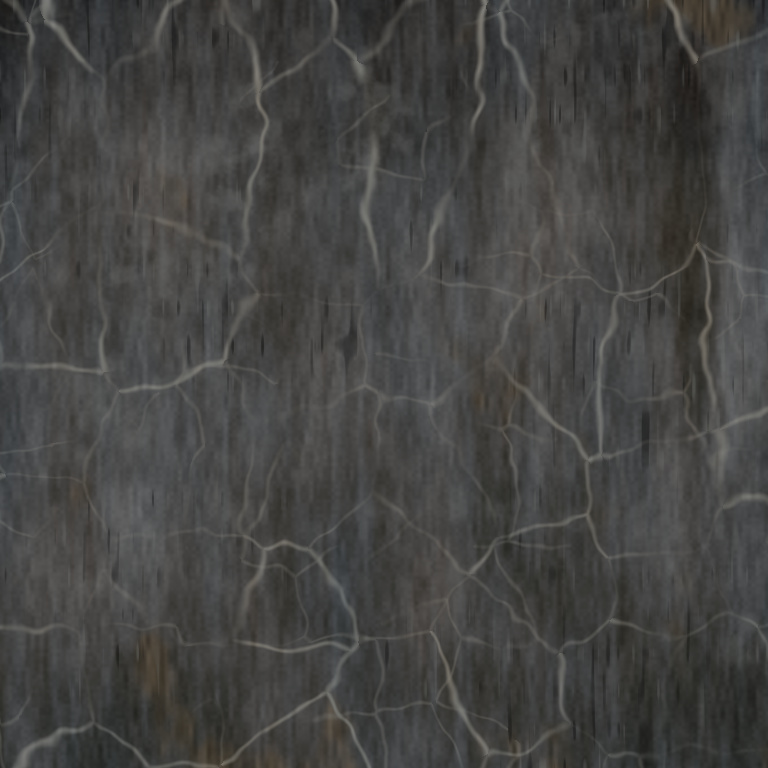
This texture is drawn by a WebGL 1 fragment shader. Its source:

```glsl
precision highp float;
uniform vec2 u_resolution;

#define BASE_TONE 0.262
#define BLOTCH_DEPTH 0.20
#define STREAK_DEPTH 0.10
#define GRAIN_DEPTH 0.075
#define CRACK_CELLS vec2(6.6, 6.2)
#define CRACK_WIDTH 0.0052
#define CRACK_COLOR vec3(0.47, 0.465, 0.44)
#define PALE_COLOR vec3(0.42, 0.43, 0.42)
#define RUST_COLOR vec3(0.31, 0.26, 0.19)
#define SEED 4.0

float hash(vec2 p) {
  return fract(sin(dot(p + SEED, vec2(127.1, 311.7))) * 43758.5453);
}

vec2 hash2(vec2 p) {
  return vec2(hash(p), hash(p + 57.3));
}

float noise(vec2 p) {
  vec2 i = floor(p), f = fract(p);
  f = f * f * (3.0 - 2.0 * f);
  return mix(mix(hash(i), hash(i + vec2(1, 0)), f.x),
             mix(hash(i + vec2(0, 1)), hash(i + vec2(1, 1)), f.x), f.y);
}

float fbm(vec2 p) {
  float sum = 0.0, amp = 0.533;
  for (int k = 0; k < 4; k++) {
    sum += amp * noise(p);
    p = mat2(1.6, 1.2, -1.2, 1.6) * p + 7.7;
    amp *= 0.5;
  }
  return sum;
}

vec2 cellPoint(vec2 cell) {
  return 0.08 + 0.84 * hash2(cell);
}

// Nearest cell border: x = distance on the canvas, y = random per edge,
// z = how upright the edge is
vec3 cellEdge(vec2 p, vec2 scale) {
  vec2 cell = floor(p), f = fract(p), home = vec2(0.0), toHome = vec2(0.0);
  float nearest = 9.0;
  for (int j = -1; j <= 1; j++)
    for (int i = -1; i <= 1; i++) {
      vec2 o = vec2(float(i), float(j));
      vec2 r = o + cellPoint(cell + o) - f;
      float d = dot(r, r);
      if (d < nearest) { nearest = d; home = o; toHome = r; }
    }
  vec3 edge = vec3(9.0, 0.0, 0.0);
  for (int j = -2; j <= 2; j++)
    for (int i = -2; i <= 2; i++) {
      vec2 o = home + vec2(float(i), float(j));
      vec2 r = o + cellPoint(cell + o) - f;
      vec2 across = r - toHome;
      if (dot(across, across) > 0.0001) {
        vec2 n = normalize(across) * scale;
        float d = dot(0.5 * (r + toHome), normalize(across)) / length(n);
        if (d < edge.x)
          edge = vec3(d, hash(2.0 * cell + home + o + 0.37), abs(n.x) / length(n));
      }
    }
  return edge;
}

float line(float d, float width) {
  return 1.0 - smoothstep(0.0, max(width, 1.5 / u_resolution.y), d);
}

void main() {
  vec2 uv = gl_FragCoord.xy / u_resolution;
  vec2 warp = vec2(fbm(uv * 6.0), fbm(uv * 6.0 + 31.0)) - 0.5;
  vec2 ripple = vec2(noise(uv * 38.0), noise(uv * 38.0 + 17.0)) - 0.5;
  vec2 bent = uv + 0.09 * warp + 0.010 * ripple;
  float top = smoothstep(0.66, 0.90, uv.y + 0.25 * warp.x);

  // Weathered ground: damp top band, blotches, dark lower corners
  float tone = BASE_TONE - 0.082 * top * (1.0 - 0.35 * uv.x);
  tone += BLOTCH_DEPTH * (fbm(uv * vec2(4.5, 3.5) + 11.0) - 0.5);
  tone += 0.06 * (fbm(uv * 17.0 + 5.0) - 0.5);
  tone -= 0.05 * smoothstep(0.35, 0.0, uv.y) * smoothstep(0.15, 0.5, abs(uv.x - 0.5));

  // Vertical run marks, from broad to fine
  float run = uv.x + 0.006 * warp.x;
  float broad = noise(vec2(run * 24.0, uv.y * 2.5));
  float fine = noise(vec2(run * 85.0, uv.y * 9.0 + 3.0));
  float grain = noise(vec2(run * 170.0, uv.y * 42.0));
  tone += STREAK_DEPTH * (0.55 * broad + 0.6 * fine - 0.575);
  tone += GRAIN_DEPTH * (grain - 0.5) + 0.03 * (noise(uv * 210.0) - 0.5);

  // Stained channel beside the paler right margin
  float side = uv.x + 0.05 * warp.y;
  float upper = smoothstep(0.35, 0.55, uv.y) * smoothstep(0.98, 0.92, uv.y);
  tone += upper * (0.06 * smoothstep(0.92, 0.95, side)
        - 0.06 * smoothstep(0.045, 0.0, abs(side - 0.905)));
  vec3 color = vec3(max(tone, 0.085));

  // Cool, mossy and rusty tints
  float hue = fbm(uv * vec2(9.0, 4.0) + 43.0) - 0.5 + 0.3 * (fine - 0.5);
  color += vec3(-0.035, 0.002, 0.035) * hue;
  color += vec3(0.002, 0.004, -0.009) * smoothstep(0.27, 0.19, tone) * (1.0 - top);
  float rust = smoothstep(0.64, 0.80, fbm(uv * vec2(9.0, 6.0) + 71.0));
  color = mix(color, RUST_COLOR * (0.7 + 0.6 * grain), 0.6 * rust);

  // Worn plaster and upright scratches
  float worn = smoothstep(0.60, 0.78, fbm(uv * 6.0 + 91.0));
  color = mix(color, PALE_COLOR, worn * 0.38 * smoothstep(0.35, 0.75, fbm(uv * 42.0)));
  float scratch = noise(vec2(run * 155.0, uv.y * 20.0 + 63.0));
  float patchy = smoothstep(0.40, 0.65, fbm(uv * 7.0 + 23.0));
  color = mix(color, PALE_COLOR, 0.42 * patchy * smoothstep(0.80, 0.98, scratch));
  color *= 1.0 - 0.35 * patchy * smoothstep(0.20, 0.03, scratch);

  // Main cracks: cells stretch into long uprights near the top
  float stretch = smoothstep(0.60, 0.72, bent.y);
  vec2 scale = CRACK_CELLS * vec2(1.0, mix(1.0, 0.45, stretch));
  float rise = bent.y - 0.55 * max(bent.y - 0.66, 0.0);
  vec3 edge = cellEdge(CRACK_CELLS * vec2(bent.x, rise), scale);
  float fade = smoothstep(0.30, 0.62, fbm(uv * 8.0 + 3.0));
  float upright = mix(1.0, smoothstep(0.35, 0.95, edge.z), 0.75 * top);
  float strength = (0.12 + 0.68 * fade) * (0.30 + 0.70 * edge.y) * upright;
  strength = min(strength * (1.0 + 0.8 * top), 0.88);
  float width = CRACK_WIDTH * (0.75 + 0.5 * edge.y + 0.35 * top);
  vec3 crackColor = CRACK_COLOR + vec3(-0.06, 0.0, 0.05) * hue + 0.10 * (grain - 0.5);
  color = mix(color, crackColor, strength * line(edge.x, width));
  color += 0.022 * strength * line(edge.x, 3.0 * width);

  // Faint secondary cracks
  vec2 small = CRACK_CELLS * 1.45;
  vec3 hair = cellEdge(small * (bent + 0.37), small);
  float broken = smoothstep(0.48, 0.68, fbm(uv * 6.0 + 57.0)) * step(0.35, hair.y);
  color = mix(color, crackColor, 0.38 * broken * line(hair.x, 0.8 * CRACK_WIDTH));

  gl_FragColor = vec4(clamp(color, 0.0, 1.0), 1.0);
}
```
